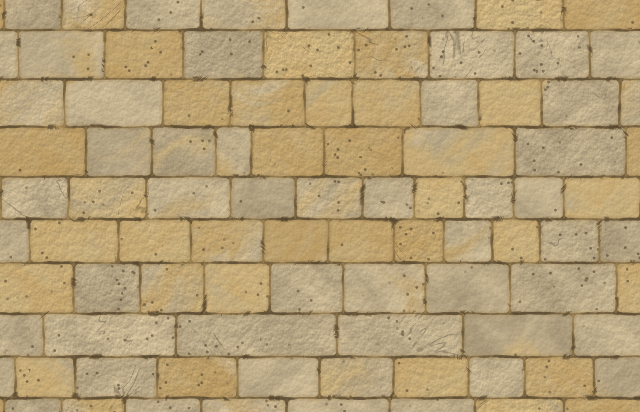
Write a WebGL 2 fragment shader that draws this texture.

```glsl
#version 300 es
precision highp float;

uniform vec2 u_resolution;
out vec4 fragColor;

// Stone and joint colours
const vec3 PALE = vec3(0.77, 0.70, 0.56);
const vec3 GREY = vec3(0.68, 0.615, 0.49);
const vec3 SAND = vec3(0.79, 0.69, 0.49);
const vec3 OCHRE = vec3(0.71, 0.59, 0.38);
const vec3 MORTAR = vec3(0.60, 0.49, 0.30);
const vec3 SHADOW = vec3(0.32, 0.26, 0.17);

// Course edges, measured downwards; the last course wraps to the top
const int COURSES = 9;
const float EDGES[10] = float[10](0.073, 0.192, 0.308, 0.429, 0.532,
                                  0.638, 0.761, 0.866, 0.966, 1.073);
// Per course: block count, joint phase, sway of the joints, peak of the sway
const vec4 LAYOUT[9] = vec4[9](
    vec4(8, 0.34, 0.10, 5.0), vec4(9, 0.96, 0.30, 2.0), vec4(8, -0.52, 0.50, 1.3),
    vec4(10, 1.26, 0.40, 3.2), vec4(10, 0.81, 0.35, 3.7), vec4(8, 0.51, 0.33, 0.3),
    vec4(5, 0.51, 0.13, 2.5), vec4(9, 0.38, 0.25, 5.0), vec4(8, 0.80, 0.30, 6.0));

const float TAU = 6.2831853;
const float JITTER = 0.22;
const float JOINT_WIDTH = 0.0026;
const float CORNER = 0.012;
const float WOBBLE = 0.0016;
const float GRIT_SCALE = 42.0;
const float RELIEF = 0.34;
const float PIT_SCALE = 65.0;
const mat2 TURN = mat2(0.8, 0.6, -0.6, 0.8);

float hash(vec2 p) {
    vec3 q = fract(p.xyx * vec3(0.1031, 0.1030, 0.0973));
    q += dot(q, q.yzx + 33.33);
    return fract((q.x + q.y) * q.z);
}

// Cellular noise: distance to the nearest point, and its random id
vec2 cellular(vec2 p) {
    vec2 base = floor(p), best = vec2(9.0, 0.0);
    for (int y = -1; y <= 1; y++)
        for (int x = -1; x <= 1; x++) {
            vec2 c = base + vec2(x, y);
            vec2 point = c + vec2(hash(c + 11.0), hash(c + 47.0));
            float d = distance(p, point);
            if (d < best.x) best = vec2(d, hash(c + 83.0));
        }
    return best;
}

// Layered, warped sines, about -1 to 1
float flow(vec2 p) {
    float sum = 0.0, amp = 0.6;
    for (int i = 0; i < 5; i++) {
        p += 0.7 * sin(p.yx * 1.3 + vec2(1.7, 4.1) + float(i));
        sum += amp * sin(p.x) * cos(p.y * 0.9);
        p = TURN * p * 1.8;
        amp *= 0.62;
    }
    return sum;
}

float stoneHeight(vec2 p) {
    float sum = 0.0, amp = 0.5;
    p *= GRIT_SCALE;
    for (int i = 0; i < 3; i++) {
        sum -= amp * cellular(p).x;
        p = TURN * p * 2.1 + 7.3;
        amp *= 0.7;
    }
    return sum;
}

// Position of one vertical joint, in block widths
float jointAt(float i, int course) {
    vec4 c = LAYOUT[course];
    float jitter = hash(vec2(mod(i, c.x), float(course) * 7.0 + 3.0)) - 0.5;
    return i + c.y + c.z * cos(TAU * (i - c.w) / c.x) + JITTER * jitter;
}

void main() {
    float aspect = u_resolution.x / u_resolution.y;
    float pixel = 1.0 / u_resolution.y;
    vec2 p = gl_FragCoord.xy / u_resolution.y;
    vec2 bent = p + WOBBLE * vec2(flow(p * 45.0), flow(p * 38.0 + 9.0));

    // Find the course and the block
    float down = 1.0 - bent.y;
    if (down < EDGES[0]) down += 1.0;
    int course = 0;
    for (int i = 1; i < COURSES; i++) if (down >= EDGES[i]) course = i;
    float count = LAYOUT[course].x, across = bent.x / aspect * count;
    float left = -9.0, right = 99.0, block = 0.0;
    for (int i = -3; i < 14; i++) {
        float joint = jointAt(float(i), course);
        if (joint <= across && joint > left) { left = joint; block = float(i); }
        if (joint > across) right = min(right, joint);
    }
    vec2 id = vec2(mod(block, count) + 1.0, float(course) * 13.0 + 5.0);
    vec2 gap = vec2(min(across - left, right - across) * aspect / count,
                    min(down - EDGES[course], EDGES[course + 1] - down));
    float inside = CORNER - length(max(CORNER - gap, 0.0));

    // Block tone with drifting stains
    float warmth = hash(id), tone = hash(id + 31.0), rough = hash(id + 59.0);
    vec2 local = p + id * 3.7;
    float stain = flow(local * 13.0), cloud = flow(local * 24.0 + 5.0);
    vec3 cool = mix(GREY, PALE, clamp(0.15 + tone * 0.85 + 0.35 * cloud, 0.0, 1.0));
    vec3 warm = mix(SAND, OCHRE, clamp(tone * 0.9 - 0.1 + 0.5 * cloud, 0.0, 1.0));
    vec3 colour = mix(cool, warm, smoothstep(0.42, 0.78, warmth + 0.34 * stain));

    // Rough face lit from above, with pits and a few cracks
    float slope = stoneHeight(local) - stoneHeight(local + vec2(-0.002, 0.004));
    colour *= 1.0 + RELIEF * mix(0.55, 1.2, rough) * slope + 0.04 * cloud;
    vec2 pit = cellular(local * PIT_SCALE);
    float pitted = step(0.9, pit.y) * smoothstep(0.1, 0.5, stain + rough - 0.3);
    colour = mix(colour, SHADOW, 0.6 * pitted * smoothstep(0.32, 0.12, pit.x));
    float crack = smoothstep(0.05, 0.0, abs(flow(local * 9.0 + 2.0) - 0.1));
    colour *= 1.0 - 0.22 * crack * step(0.72, rough) * smoothstep(0.0, 0.4, cloud);

    // Worn edges, then joints of mortar and shadow
    float wear = flow(p * 30.0 + 3.0);
    colour = mix(colour, MORTAR, 0.28 * smoothstep(CORNER, 0.001, inside));
    float width = JOINT_WIDTH * (1.0 + 0.45 * wear);
    float joint = 1.0 - smoothstep(width - pixel * 0.7, width + pixel * 0.7, inside);
    float level = step(gap.y, gap.x);
    float depth = clamp(0.3 + 0.35 * level + 0.6 * wear, 0.05, 0.95);
    colour = mix(colour, mix(MORTAR, SHADOW, depth), 0.85 * joint);
    float hole = smoothstep(0.45, 0.7, flow(p * 50.0 + 8.0)) * smoothstep(0.009, 0.003, inside);
    colour = mix(colour, SHADOW, 0.65 * hole);

    fragColor = vec4(clamp(colour, 0.0, 1.0), 1.0);
}
```
